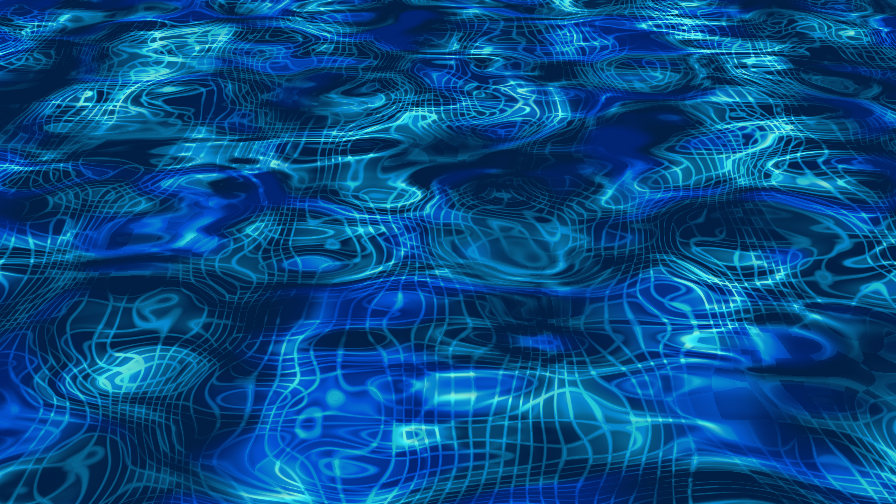
Write a WebGL 1 fragment shader that draws this texture.

```glsl
precision highp float;
uniform vec2 u_resolution;

vec2 gradientAt(vec2 cell) {
  float angle = 6.2832 * fract(sin(dot(cell, vec2(127.1, 311.7))) * 43758.5);
  return vec2(cos(angle), sin(angle));
}

// Gradient noise, roughly -0.7 to 0.7
float noise(vec2 p) {
  vec2 i = floor(p), f = p - i;
  vec2 u = f * f * f * (f * (f * 6.0 - 15.0) + 10.0);
  float a = dot(gradientAt(i), f);
  float b = dot(gradientAt(i + vec2(1, 0)), f - vec2(1, 0));
  float c = dot(gradientAt(i + vec2(0, 1)), f - vec2(0, 1));
  float d = dot(gradientAt(i + 1.0), f - 1.0);
  return mix(mix(a, b, u.x), mix(c, d, u.x), u.y);
}

// Height of the water surface
float swell(vec2 p) {
  return noise(p * vec2(4.2, 4.8) + 3.0) + 0.14 * noise(p * vec2(8.0, 11.0) + 17.0);
}

vec2 waterSlope(vec2 p) {
  float e = 0.004;
  return (vec2(swell(p + vec2(e, 0)), swell(p + vec2(0, e))) - swell(p)) / e;
}

// Canvas position to the receding water plane
vec2 waterPlane(vec2 uv) {
  float depth = 1.0 / (1.75 - uv.y);
  return vec2(uv.x * depth, 2.0 * depth);
}

// Floor position seen through the waves
vec2 floorPoint(vec2 uv) {
  vec2 p = waterPlane(uv);
  return p + waterSlope(p) * vec2(0.013, 0.026);
}

// Smoothed grout lines, fading to their mean when too dense
vec2 groutLines(vec2 t, vec2 blur) {
  vec2 d = abs(fract(t - 0.5) - 0.5);
  vec2 line = 1.0 - smoothstep(vec2(0.02), 0.13 + 0.5 * blur, d);
  return mix(line, vec2(0.22), smoothstep(0.5, 1.2, blur));
}

void main() {
  vec2 uv = (gl_FragCoord.xy - vec2(0.5 * u_resolution.x, 0.0)) / u_resolution.y;
  float px = 1.0 / u_resolution.y;
  vec2 p = waterPlane(uv);
  vec2 q = floorPoint(uv);
  vec2 footprint = abs(floorPoint(uv + vec2(px, 0)) - q) + abs(floorPoint(uv + vec2(0, px)) - q);
  float blur = length(footprint);

  // Tiled floor
  vec2 tileCount = vec2(46.0, 29.0);
  vec2 grout = groutLines(q * tileCount, footprint * tileCount);
  float grid = max(grout.x, 0.8 * grout.y);
  float gridMask = smoothstep(-0.35, 0.2, noise(p * 4.0 + 52.0));
  float tileShade = gradientAt(floor(q * tileCount)).x * (1.0 - smoothstep(0.2, 0.8, blur * 30.0));

  // Caustic bands and finer threads of light
  float band = noise(q * vec2(5.5, 7.0) + 40.0);
  float thread = noise(q * vec2(9.0, 14.0) + 5.0);
  float lit = smoothstep(-0.28, 0.32, noise(p * vec2(4.0, 5.0) + 9.0));
  float glow = exp(-band * band / (0.018 + 10.0 * blur * blur));
  float threadGlow = exp(-thread * thread / (0.005 + 25.0 * blur * blur));
  vec3 fringe = band + vec3(-0.03, 0.0, 0.03);
  vec3 glint = exp(-fringe * fringe / (0.0025 + 10.0 * blur * blur));

  float sheen = smoothstep(0.4, 3.0, waterSlope(p).y);
  float light = -0.02 + 0.5 * glow * lit + 0.42 * noise(q * vec2(6.0, 9.0) + 70.0) + 0.12 * sheen;
  light += 0.2 * threadGlow * (0.25 + lit) + 0.07 * tileShade;
  light += grid * gridMask * (0.3 + 0.22 * lit);

  // Colour from navy depth to bright cyan
  float blueness = smoothstep(-0.08, 0.36, noise(q * vec2(4.0, 6.0) + 25.0));
  vec3 deep = mix(vec3(0.005, 0.12, 0.27), vec3(0.005, 0.14, 0.45), blueness);
  vec3 middle = mix(vec3(0.025, 0.39, 0.57), vec3(0.01, 0.32, 0.83), blueness);
  vec3 color = mix(deep, middle, smoothstep(0.0, 0.42, light));
  color = mix(color, vec3(0.02, 0.53, 0.81), smoothstep(0.38, 0.58, light));
  color = mix(color, vec3(0.11, 0.74, 0.8), smoothstep(0.58, 0.82, light));
  color += glint * vec3(0.4, 0.22, 0.16) * lit * lit * smoothstep(0.55, 0.95, light);

  gl_FragColor = vec4(color, 1.0);
}
```
